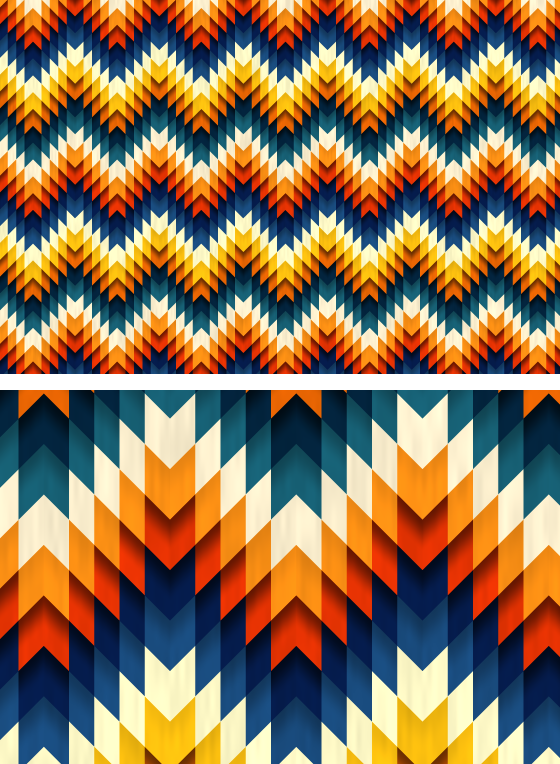
Top: the whole. Bottom: its middle third, enlarged.
Reproduce this pattern procedurally as a WebGL 2 fragment shader.

```glsl
#version 300 es
precision highp float;
// Flame-stitch chevrons: stepped columns of slanted, shaded bands in ten colours.
uniform vec2 u_resolution;
out vec4 outColor;

// One colour cycle, from the top down.
const vec3 PALETTE[10] = vec3[10](
  vec3(1.00, 0.98, 0.78), vec3(1.00, 0.76, 0.06), vec3(0.92, 0.40, 0.01),
  vec3(0.01, 0.14, 0.24), vec3(0.09, 0.38, 0.46), vec3(0.99, 0.94, 0.81),
  vec3(1.00, 0.57, 0.08), vec3(0.91, 0.20, 0.01), vec3(0.02, 0.11, 0.30),
  vec3(0.10, 0.30, 0.50));
const float SHADOW[5] = float[5](0.0, 0.08, 0.55, 0.65, 0.28);

float hash(vec2 p) {
  vec3 q = fract(p.xyx * vec3(0.1031, 0.1030, 0.0973));
  q += dot(q, q.yzx + 33.33);
  return fract((q.x + q.y) * q.z);
}

float valueNoise(vec2 p) {
  vec2 i = floor(p), f = fract(p);
  f = f * f * (3.0 - 2.0 * f);
  return mix(mix(hash(i), hash(i + vec2(1, 0)), f.x),
             mix(hash(i + vec2(0, 1)), hash(i + vec2(1, 1)), f.x), f.y);
}

// q is in column widths, with y pointing down.
vec3 chevrons(vec2 q) {
  // Five columns step down from each peak; their edges slant back up.
  float fromPeak = abs(mod(q.x - 8.92 + 5.0, 10.0) - 5.0);
  float level = (q.y - 5.95 - floor(fromPeak) + fract(fromPeak)) * 0.5;
  float band = floor(level);
  int index = int(mod(band, 10.0));
  vec3 color = PALETTE[index];

  // Soft shadow cast by the band above.
  color *= 1.0 - SHADOW[index % 5] * (1.0 - smoothstep(0.0, 0.65, fract(level)));

  // Slight differences between pieces, and fine vertical grain.
  float piece = hash(vec2(floor(q.x - 8.92) + 20.0, band + 40.0)) - 0.5;
  float grain = valueNoise(q * vec2(5.0, 0.7) + 50.0) - 0.5;
  return color * (1.0 + 0.05 * piece + 0.08 * grain);
}

void main() {
  // Average a 4 x 4 grid of samples to smooth the edges.
  vec3 sum = vec3(0.0);
  for (int i = 0; i < 16; i++) {
    vec2 offset = (vec2(i % 4, i / 4) - 1.5) / 4.0;
    vec2 p = (gl_FragCoord.xy + offset) / u_resolution.y;
    sum += chevrons(vec2(p.x, 1.0 - p.y) / 0.0225);
  }
  outColor = vec4(sum / 16.0, 1.0);
}
```
